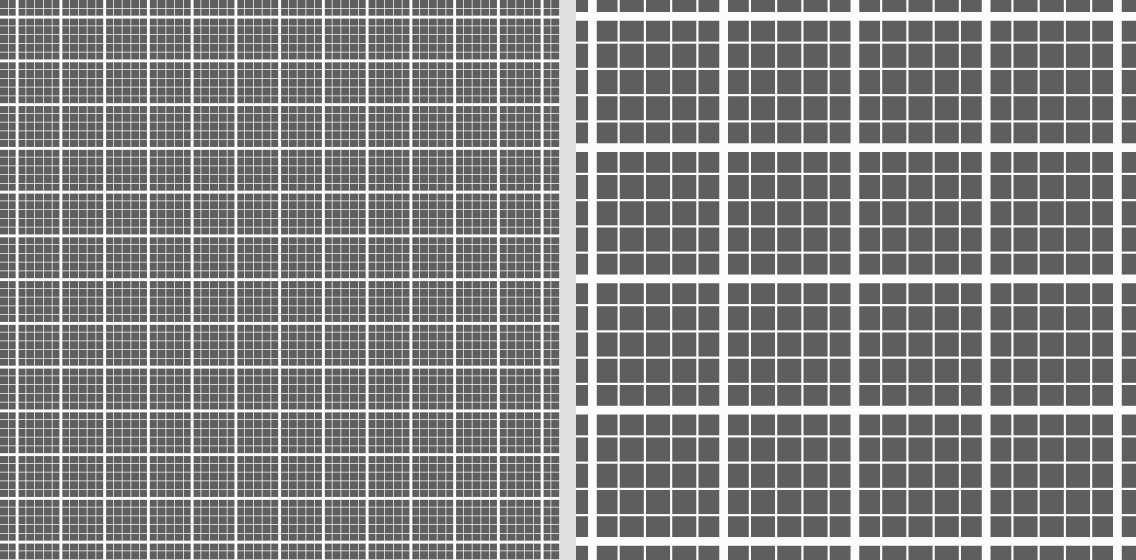
Left: the whole. Right: its middle third, enlarged.
Reproduce this pattern procedurally as a Shadertoy shader.

```glsl
// Exact pixel coverage of evenly spaced lines, along each axis
vec2 lineCoverage(vec2 p, float spacing, float width, float pixel) {
    vec2 d = abs(mod(p + 0.5 * spacing, spacing) - 0.5 * spacing);
    vec2 inner = max(d - 0.5 * pixel, vec2(-0.5 * width));
    vec2 outer = min(d + 0.5 * pixel, vec2(0.5 * width));
    return clamp((outer - inner) / pixel, 0.0, 1.0);
}

void mainImage(out vec4 fragColor, in vec2 fragCoord) {
    // One unit is one small cell, 64 to the canvas height
    float pixel = 64.0 / iResolution.y;
    vec2 p = (fragCoord - 0.5 * iResolution.xy) * pixel + vec2(0.042, -0.042);

    // Thin lines on every cell, thick lines on every fifth
    vec2 thin = lineCoverage(p, 1.0, 0.083, pixel);
    vec2 thick = lineCoverage(p, 5.0, 0.333, pixel);
    vec2 lines = max(thin, thick);

    float ink = 1.0 - (1.0 - lines.x) * (1.0 - lines.y);
    fragColor = vec4(vec3(mix(0.37, 0.99, ink)), 1.0);
}
```
